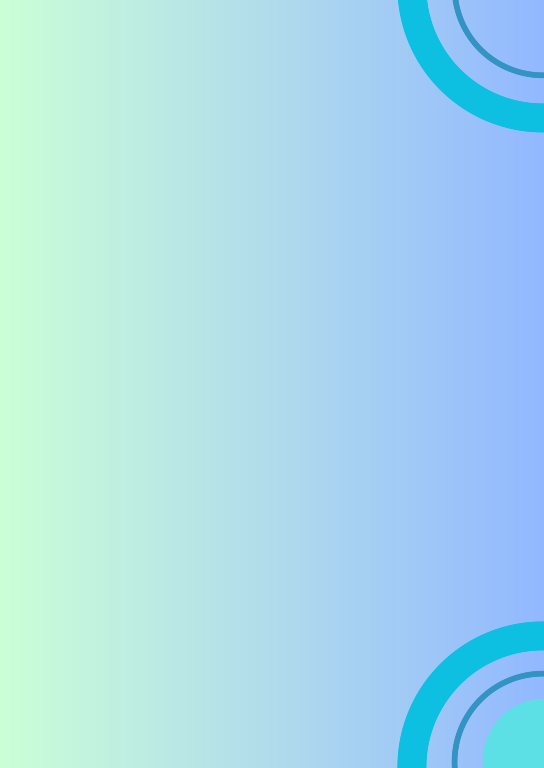
Reproduce this background procedurally as a Shadertoy shader.

```glsl
// Mint to periwinkle horizontal gradient with concentric rings in the right corners.
// Each ring is a circle distance folded around its mean radius, in units of
// the canvas width; edges are smoothed over about one pixel.

// Coverage of a shape from its signed distance.
float cover(float dist) {
    float pixel = 1.0 / iResolution.x;
    return smoothstep(0.5 * pixel, -0.5 * pixel, dist);
}

float ring(vec2 p, vec2 center, float radius, float halfWidth) {
    return cover(abs(length(p - center) - radius) - halfWidth);
}

void mainImage(out vec4 fragColor, in vec2 fragCoord) {
    vec2 p = fragCoord / iResolution.x;
    float top = iResolution.y / iResolution.x;

    // Three-stop background gradient
    vec3 mint = vec3(0.79, 1.0, 0.84);
    vec3 sky = vec3(0.69, 0.86, 0.925);
    vec3 periwinkle = vec3(0.57, 0.72, 1.0);
    vec3 color = p.x < 0.5 ? mix(mint, sky, p.x * 2.0)
                           : mix(sky, periwinkle, p.x * 2.0 - 1.0);

    vec3 cyan = vec3(0.05, 0.75, 0.88);
    vec3 steelBlue = vec3(0.2, 0.58, 0.77);
    vec3 aqua = vec3(0.36, 0.88, 0.9);

    // Upper corner: wide and thin rings share a center above the edge
    vec2 upper = vec2(0.998, top + 0.024);
    color = mix(color, cyan, ring(p, upper, 0.2408, 0.0268));
    color = mix(color, steelBlue, ring(p, upper, 0.1624, 0.0054));

    // Lower corner: the thin ring sits slightly higher than the wide one
    color = mix(color, cyan, ring(p, vec2(0.998, 0.002), 0.2408, 0.0268));
    color = mix(color, steelBlue, ring(p, vec2(0.998, 0.011), 0.1624, 0.0054));

    // Solid disc inside the lower rings
    color = mix(color, aqua, cover(length(p - vec2(1.002, 0.013)) - 0.1144));

    fragColor = vec4(color, 1.0);
}
```
